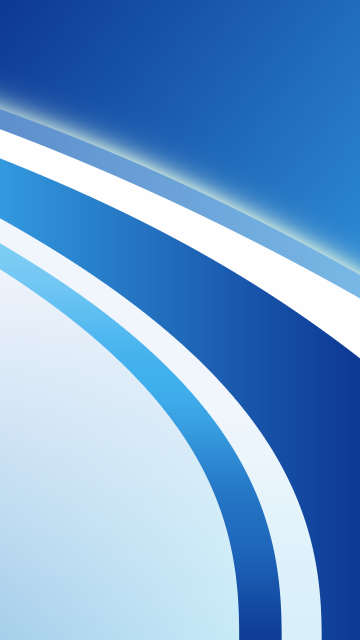
A Shadertoy shader for this background:

```glsl
// Draws sweeping blue and white ribbons with a glowing rim over a blue gradient.

const vec3 NAVY  = vec3(0.05, 0.22, 0.58);
const vec3 AZURE = vec3(0.17, 0.53, 0.82);
const vec3 SKY   = vec3(0.25, 0.69, 0.93);
const vec3 PALE  = vec3(0.93, 0.95, 0.985);
const vec3 GLOW  = vec3(0.82, 0.92, 0.88);

// Smooth coverage of the side where d is negative
float cover(float d) {
    return clamp(0.5 - d / max(length(vec2(dFdx(d), dFdy(d))), 1e-6), 0.0, 1.0);
}

// Height above a falling cubic: start height, then slope, bend and twist
float aboveSweep(vec2 p, float start, vec3 fall) {
    return p.y - start + p.x * (fall.x + p.x * (fall.y + p.x * fall.z));
}

// Signed offset outside an arc from the left edge down to the bottom edge
float outsideArc(vec2 p, float top, float right, float power) {
    return p.x - right * (1.0 - pow(max(p.y, 0.0) / top, power));
}

// Colour of the narrow ribbon, light at the top and navy at the bottom
vec3 ribbonColor(float y) {
    vec3 upper = mix(SKY, vec3(0.49, 0.80, 0.96), smoothstep(0.40, 0.62, y));
    vec3 lower = mix(NAVY, vec3(0.13, 0.43, 0.75), smoothstep(-0.04, 0.20, y));
    return mix(lower, upper, smoothstep(0.17, 0.42, y));
}

// Colour of the large pale panel in the lower left
vec3 panelColor(vec2 p) {
    vec3 base = mix(vec3(0.65, 0.81, 0.92), vec3(0.78, 0.92, 0.97), p.x / 0.66);
    return mix(base, PALE, clamp(p.y / 0.56, 0.0, 1.0));
}

void mainImage(out vec4 fragColor, in vec2 fragCoord) {
    vec2 p = fragCoord / iResolution.xy;

    // Diagonal backdrop
    vec3 color = mix(NAVY, AZURE, clamp(0.65 * p.x + 0.9 * (1.0 - p.y), 0.0, 1.0));

    // Glow along the upper rim
    float rim = aboveSweep(p, 0.8294, vec3(0.2005, 0.0586, 0.0));
    float glow = exp(-pow(max(rim, 0.0) / 0.021, 1.25));
    color = mix(color, GLOW, glow * mix(0.70, 0.82, smoothstep(0.0, 0.4, p.x)));

    // Translucent band and white band
    vec3 veil = mix(vec3(0.37, 0.56, 0.80), vec3(0.47, 0.72, 0.90), p.x);
    color = mix(color, veil, cover(rim));
    float whiteTop = aboveSweep(p, 0.7982, vec3(0.211, 0.0534, 0.0));
    color = mix(color, vec3(0.995), cover(whiteTop));

    // Wide blue band
    vec3 wideBlue = mix(vec3(0.20, 0.60, 0.87), NAVY, p.x);
    float blueTop = aboveSweep(p, 0.7526, vec3(0.224, 0.052, 0.0365));
    color = mix(color, wideBlue, cover(blueTop));

    // Pale border, narrow ribbon and panel
    vec3 border = mix(vec3(0.85, 0.94, 0.98), vec3(0.94, 0.965, 0.99), smoothstep(0.0, 0.4, p.y));
    color = mix(color, border, cover(outsideArc(p, 0.6589, 0.8935, 2.35)));
    color = mix(color, ribbonColor(p.y), cover(outsideArc(p, 0.6198, 0.7824, 2.41)));
    color = mix(color, panelColor(p), cover(outsideArc(p, 0.5794, 0.6644, 2.43)));

    fragColor = vec4(color, 1.0);
}
```
